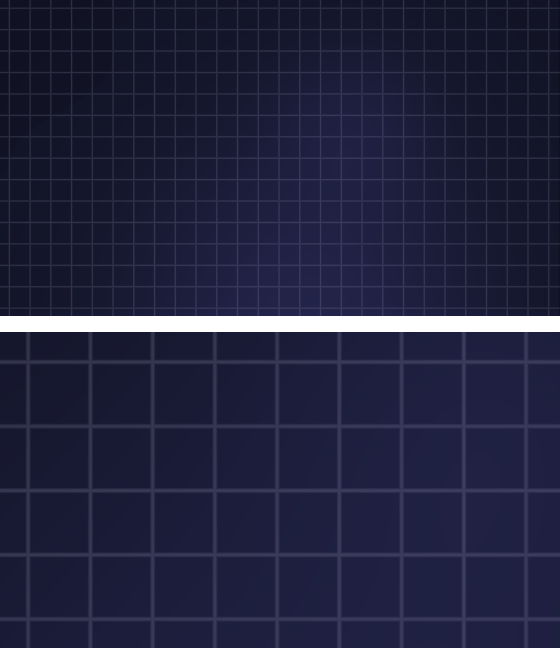
Top: the whole. Bottom: its middle third, enlarged.
Write a Shadertoy shader that draws this background.

```glsl
const vec3 NIGHT = vec3(0.068, 0.075, 0.145);
const vec3 INDIGO = vec3(0.135, 0.140, 0.285);
const vec3 LINE_COLOR = vec3(0.75, 0.75, 0.86);

// Lengths are in canvas heights
const vec2 CELL = vec2(0.06565, 0.0678);
const vec2 FIRST_LINE = vec2(0.0296, 0.0248);
const float LINE_HALF_WIDTH = 0.0020;
const float LINE_SOFTNESS = 0.0010;
const float LINE_ALPHA = 0.18;
const float LINE_VARIATION = 0.12;

const vec2 FLOOR_CENTER = vec2(0.97, -0.05);
const vec2 FLOOR_RADIUS = vec2(0.60, 0.65);
const vec2 SPOT_CENTER = vec2(1.12, 0.62);
const float SPOT_RADIUS = 0.27;
const float SPOT_STRENGTH = 0.45;

const float SHADE_EDGE = 0.36;
const float SHADE_TOP = 0.82;
const float SHADE_DEPTH = 0.07;
const float BORDER_WIDTH = 0.006;

float hash(float n) {
    return fract(sin(n * 127.1) * 43758.5453);
}

float glow(vec2 offset) {
    return exp(-dot(offset, offset));
}

// Coverage of the repeated lines along one axis
float gridLines(float position, float first, float spacing, float seed, float pixel) {
    float cell = (position - first) / spacing;
    float index = floor(cell + 0.5);
    float dist = abs(cell - index) * spacing;
    float blur = LINE_SOFTNESS + 0.5 * pixel;
    float line = 1.0 - smoothstep(LINE_HALF_WIDTH - blur, LINE_HALF_WIDTH + blur, dist);
    return line * (1.0 - LINE_VARIATION * hash(index + seed));
}

// Faint curved shadow in the upper left corner
float cornerShade(vec2 p, float pixel) {
    float drop = max(SHADE_TOP - p.y, 0.0);
    float edge = SHADE_EDGE - 0.97 * drop + 0.04 * sin(18.0 * min(drop, 0.35));
    return 1.0 - smoothstep(-pixel, pixel, p.x - edge);
}

void mainImage(out vec4 fragColor, in vec2 fragCoord) {
    vec2 p = fragCoord / iResolution.y;
    float pixel = 1.0 / iResolution.y;
    float aspect = iResolution.x / iResolution.y;

    // Broad light from below and a smaller spot above it
    float light = glow((p - FLOOR_CENTER) / FLOOR_RADIUS);
    light += SPOT_STRENGTH * glow((p - SPOT_CENTER) / SPOT_RADIUS);
    vec3 color = mix(NIGHT, INDIGO, min(light, 1.0));
    color *= 1.0 - SHADE_DEPTH * cornerShade(p, pixel);

    // Grid
    float vertical = gridLines(p.x, FIRST_LINE.x, CELL.x, 3.0, pixel);
    float horizontal = gridLines(p.y, FIRST_LINE.y, CELL.y, 71.0, pixel);
    color = mix(color, LINE_COLOR, LINE_ALPHA * max(vertical, horizontal));

    // Bluer bottom strip and dark right border
    float strip = 1.0 - smoothstep(0.0, FIRST_LINE.y, p.y);
    color += vec3(0.005, 0.005, 0.025) * strip;
    color *= mix(0.75, 1.0, smoothstep(0.0, BORDER_WIDTH, aspect - p.x));

    fragColor = vec4(color, 1.0);
}
```
